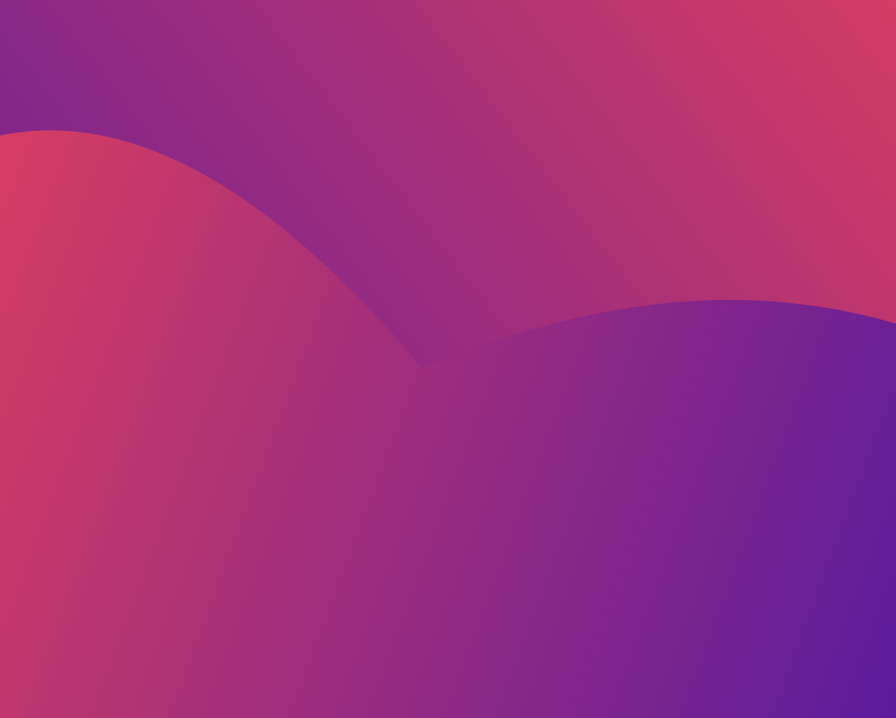
A Shadertoy shader for this background:

```glsl
// Two smooth hills in front of a sky, all shaded from one red-to-violet ramp.
// Each layer runs the ramp along its own axis; the hills are skewed parabolas
// whose union is cut out with an antialiased edge.

#define RAMP_RED      vec3(0.840, 0.238, 0.385)
#define RAMP_VIOLET   vec3(0.360, 0.110, 0.615)
#define SKY_AXIS      vec2(0.79, 0.61)
#define HILL_AXIS     vec2(0.94, -0.35)
#define LEFT_PEAK     vec2(0.070, 0.8184)
#define RIGHT_PEAK    vec2(1.018, 0.5822)
#define LEFT_CURVE    1.425
#define RIGHT_CURVE   0.577
#define LEFT_SKEW     0.307
#define RIGHT_SKEW    0.250

// Ramp colour: 0 is red, 1 is violet.
vec3 ramp(float t) {
    return mix(RAMP_RED, RAMP_VIOLET, clamp(t, 0.0, 1.0));
}

// Crest height at a signed run from the peak; skew straightens the far slope.
float crestHeight(float run, float peakHeight, float curve, float skew) {
    return peakHeight - curve * run * run / (1.0 + skew * run);
}

void mainImage(out vec4 fragColor, in vec2 fragCoord) {
    // Canvas heights, origin at the lower left; x is fitted to a 5:4 frame.
    vec2 pos = fragCoord / iResolution.xy * vec2(1.25, 1.0);
    vec2 fromTopLeft = pos - vec2(0.0, 1.0);

    // Layer gradients
    vec3 sky = ramp(0.625 - 0.612 * dot(fromTopLeft, SKY_AXIS));
    vec3 hills = ramp((dot(fromTopLeft, HILL_AXIS) - 0.065) / 1.461);

    // Union of both hills
    float leftCrest = crestHeight(pos.x - LEFT_PEAK.x, LEFT_PEAK.y, LEFT_CURVE, LEFT_SKEW);
    float rightCrest = crestHeight(RIGHT_PEAK.x - pos.x, RIGHT_PEAK.y, RIGHT_CURVE, RIGHT_SKEW);
    float depth = max(leftCrest, rightCrest) - pos.y;

    // Edge smoothed over about one pixel
    float edge = max(fwidth(depth), 1e-5);
    float coverage = clamp(depth / edge + 0.5, 0.0, 1.0);

    fragColor = vec4(mix(sky, hills, coverage), 1.0);
}
```
